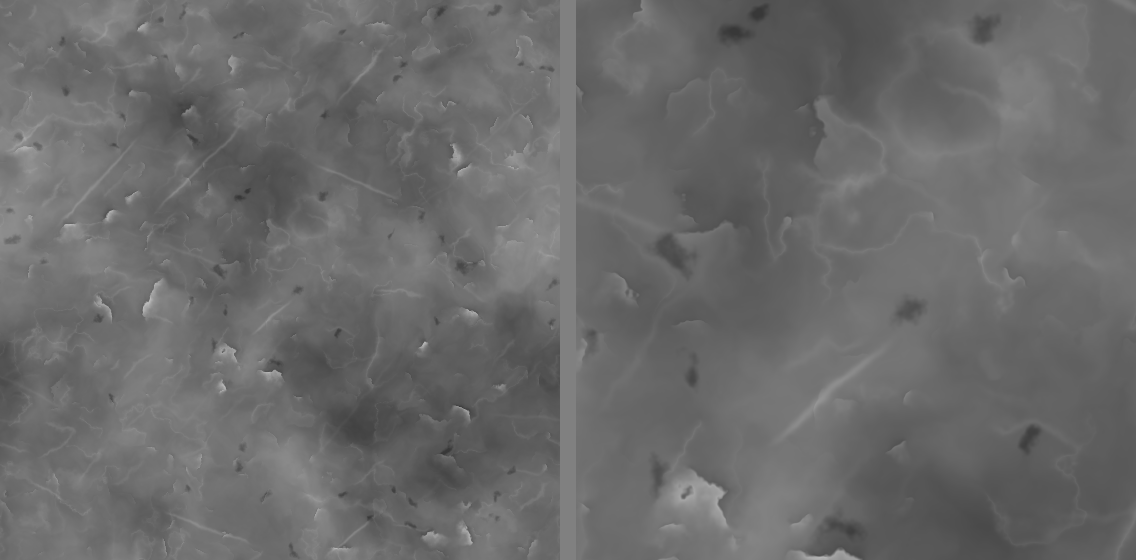
Left: the whole. Right: its middle third, enlarged.
This texture is drawn by a three.js fragment shader. Its source:

```glsl
varying vec2 vUv;

float hash(vec2 p) {
  vec3 q = fract(p.xyx * 0.1031);
  q += dot(q, q.yzx + 33.33);
  return fract((q.x + q.y) * q.z);
}

vec2 hash2(vec2 p) {
  return vec2(hash(p), hash(p + 57.0));
}

// Value noise that wraps after "period" cells
float noise(vec2 uv, float period, float seed) {
  vec2 p = uv * period;
  vec2 cell = floor(p);
  vec2 f = p - cell;
  f = f * f * f * (f * (f * 6.0 - 15.0) + 10.0);
  vec2 lo = mod(cell, period) + seed;
  vec2 hi = mod(cell + 1.0, period) + seed;
  return mix(mix(hash(lo), hash(vec2(hi.x, lo.y)), f.x),
             mix(hash(vec2(lo.x, hi.y)), hash(hi), f.x), f.y);
}

float fbm(vec2 uv, float period, float seed) {
  float sum = 0.0;
  float gain = 0.516;
  for (int i = 0; i < 5; i++) {
    sum += gain * noise(uv, period, seed);
    period *= 2.0;
    seed += 13.0;
    gain *= 0.5;
  }
  return sum;
}

vec2 warp(vec2 uv, float period, float seed) {
  return vec2(fbm(uv, period, seed), fbm(uv, period, seed + 211.0)) - 0.5;
}

// Thin veins along the middle level of a noise, broken up by a mask
float veins(vec2 uv, float period, float seed) {
  float ridge = 1.0 - abs(2.0 * noise(uv, period, seed) - 1.0);
  return pow(ridge, 7.0) * smoothstep(0.45, 0.8, noise(uv, period, seed + 91.0));
}

// Straight faint scratches, mostly rising, some gently falling
float scratches(vec2 uv, float grid, float width, float seed) {
  vec2 p = uv * grid;
  float sum = 0.0;
  for (int y = -1; y <= 1; y++) {
    for (int x = -1; x <= 1; x++) {
      vec2 cell = floor(p) + vec2(x, y);
      vec2 id = mod(cell, grid) + seed;
      vec2 d = p - cell - hash2(id);
      vec2 rnd = hash2(id + 131.0);
      float angle = rnd.x < 0.6 ? mix(0.5, 1.0, rnd.y) : mix(-0.6, -0.05, rnd.y);
      vec2 dir = vec2(cos(angle), sin(angle));
      float along = abs(dot(d, dir)) / mix(0.25, 0.75, hash(id + 173.0));
      float across = dot(d, vec2(-dir.y, dir.x)) / (width * grid);
      float strength = pow(hash(id + 197.0), 2.0);
      sum += strength * exp(-across * across) * smoothstep(1.0, 0.5, along);
    }
  }
  return sum;
}

// Raised chips: a crisp lit edge fading to one side, a dark nick on the other
float chips(vec2 uv, float grid, float seed) {
  vec2 p = uv * grid;
  float sum = 0.0;
  for (int y = -1; y <= 1; y++) {
    for (int x = -1; x <= 1; x++) {
      vec2 cell = floor(p) + vec2(x, y);
      vec2 id = mod(cell, grid) + seed;
      vec2 d = p - cell - 0.2 - 0.6 * hash2(id);
      float angle = 2.6 * (hash(id + 139.0) - 0.5);
      float c = cos(angle);
      float s = sin(angle);
      d = vec2(c * d.x + s * d.y, c * d.y - s * d.x);
      d.y += 0.8 * d.x * d.x;
      float side = smoothstep(1.0, 0.2, abs(d.x) / mix(0.15, 0.5, hash(id + 163.0)));
      float lit = exp(6.0 * min(d.y, 0.0));
      float nick = -0.35 * exp(-9.0 * max(d.y, 0.0));
      float strength = pow(hash(id + 181.0), 6.0);
      sum += strength * side * mix(lit, nick, smoothstep(-0.025, 0.025, d.y));
    }
  }
  return sum;
}

// Small soft dark pits
float pits(vec2 uv, float grid) {
  vec2 p = uv * grid;
  vec2 id = mod(floor(p), grid) + 307.0;
  vec2 d = fract(p) - 0.3 - 0.4 * hash2(id);
  return step(0.88, hash(id + 29.0)) * smoothstep(0.24, 0.03, length(d));
}

void main() {
  vec2 broad = warp(vUv, 4.0, 11.0);
  vec2 fine = warp(vUv, 28.0, 401.0);
  vec2 swirled = vUv + 0.12 * broad + 0.035 * fine;
  vec2 ragged = vUv + 0.05 * fine;

  // Cloudy ground with smeared mottling
  float tone = 0.422;
  tone += 0.34 * (fbm(vUv + 0.2 * broad, 3.0, 23.0) - 0.5);
  tone += 0.22 * (fbm(swirled, 11.0, 503.0) - 0.5);

  // Wisps and scratches
  tone += 0.08 * veins(swirled, 13.0, 607.0);
  tone += 0.06 * veins(swirled + 0.02 * fine, 27.0, 641.0);
  tone += 0.09 * scratches(vUv + 0.012 * fine, 5.0, 0.0028, 701.0);
  tone += 0.06 * scratches(vUv + 0.03 * fine, 14.0, 0.003, 743.0);

  // Chips and pits
  tone += 0.34 * chips(ragged, 14.0, 809.0);
  tone += 0.16 * chips(ragged, 29.0, 853.0);
  tone -= 0.12 * pits(ragged, 22.0);

  gl_FragColor = vec4(vec3(clamp(tone, 0.22, 0.86)), 1.0);
}
```
